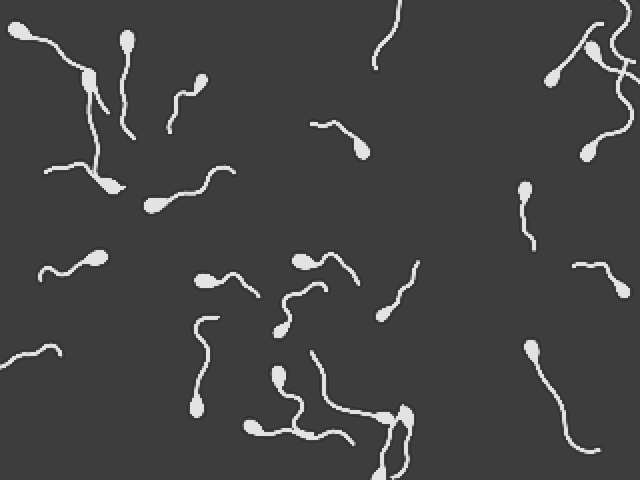
A Shadertoy shader for this pattern:

```glsl
// Scattered swimming cells: pale egg-shaped heads with thin meandering tails
// on a dark ground. Each tail is a chain of segments steered by gradient noise;
// the shapes are sampled on a fine mosaic and blended for a crisp, stepped edge.

const vec3 GROUND = vec3(0.24);
const vec3 CELL = vec3(0.89);
const vec3 RIM = vec3(0.19);

const vec2 GROUPS = vec2(4.0, 3.0);              // loose groups across the canvas
const float SPREAD = 0.30;                       // scatter inside a group
const vec2 HEAD_LENGTH = vec2(0.019, 0.026);     // half length, least and most
const float HEAD_ASPECT = 0.60;
const float HEAD_TAPER = 0.25;
const vec2 TAIL_LENGTH = vec2(0.10, 0.26);
const float TAIL_RADIUS = 0.0041;
const int TAIL_STEPS = 16;
const float WANDER = 3.4;                        // meander of the heading
const float CURL = 1.7;                          // extra bend near the tip
const float NECK_BLEND = 0.006;
const float MOSAIC = 240.0;                      // mosaic rows per canvas height
const float EDGE = 0.0008;
const float RIM_DISTANCE = 0.0046;
const float RIM_WIDTH = 0.0019;
const float SEED = 23.0;
const float TAU = 6.2832;

float hash(vec2 v) {
    vec3 q = fract(v.xyx * 0.1031);
    q += dot(q, q.yzx + 33.33);
    return fract((q.x + q.y) * q.z);
}

// One-dimensional gradient noise, zero at whole numbers
float gradientNoise(float x, float row) {
    float i = floor(x), f = x - i;
    float g0 = 2.0 * hash(vec2(i, row)) - 1.0;
    float g1 = 2.0 * hash(vec2(i + 1.0, row)) - 1.0;
    return mix(g0 * f, g1 * (f - 1.0), f * f * f * (f * (6.0 * f - 15.0) + 10.0));
}

float segmentDistance(vec2 p, vec2 a, vec2 b) {
    vec2 ab = b - a;
    return length(p - a - ab * clamp(dot(p - a, ab) / dot(ab, ab), 0.0, 1.0));
}

// Egg along the x axis, narrowing towards positive x
float headDistance(vec2 q, float halfLength) {
    vec2 r = halfLength * vec2(1.0, HEAD_ASPECT);
    q.y /= 1.0 - HEAD_TAPER * clamp(q.x / halfLength, -1.0, 1.0);
    float k = length(q / r);
    return k * (k - 1.0) / max(length(q / (r * r)), 0.001);
}

float smoothMin(float a, float b, float k) {
    float h = max(k - abs(a - b), 0.0) / k;
    return min(a, b) - 0.25 * k * h * h;
}

float cellDistance(vec2 p, vec2 anchor, float id) {
    float angle = TAU * hash(vec2(id, 1.0));
    float tail = mix(TAIL_LENGTH.x, TAIL_LENGTH.y, hash(vec2(id, 2.0)));
    float halfLength = mix(HEAD_LENGTH.x, HEAD_LENGTH.y, hash(vec2(id, 3.0)));
    float curl = CURL * (2.0 * hash(vec2(id, 4.0)) - 1.0);
    vec2 axis = vec2(cos(angle), sin(angle));
    vec2 scatter = vec2(hash(vec2(id, 5.0)), hash(vec2(id, 6.0))) - 0.5;
    vec2 q = p - (anchor + SPREAD * scatter - 0.4 * tail * axis);

    // Skip cells out of reach
    if (length(q) > tail + halfLength + 0.03) return 1.0;

    q = vec2(dot(q, axis), dot(q, vec2(-axis.y, axis.x)));
    float tailDistance = 1.0;
    vec2 a = vec2(0.8 * halfLength, 0.0);
    for (int i = 0; i < TAIL_STEPS; i++) {
        float s = (float(i) + 0.5) / float(TAIL_STEPS);
        float heading = WANDER * gradientNoise(2.5 * s, id + 60.0) + curl * s * s;
        vec2 b = a + tail / float(TAIL_STEPS) * vec2(cos(heading), sin(heading));
        tailDistance = min(tailDistance, segmentDistance(q, a, b));
        a = b;
    }
    return smoothMin(headDistance(q, halfLength), tailDistance - TAIL_RADIUS, NECK_BLEND);
}

// Nearest cell over all groups, each holding one to four members
float sceneDistance(vec2 p, float aspect) {
    float d = 1.0;
    int columns = int(GROUPS.x);
    for (int g = 0; g < columns * int(GROUPS.y); g++) {
        vec2 anchor = (vec2(g % columns, g / columns) + 0.5) / GROUPS * vec2(aspect, 1.0);
        int members = 1 + g % 3 + (g % 5 == 1 ? 1 : 0);
        for (int m = 0; m < members; m++)
            d = min(d, cellDistance(p, anchor, SEED + float(4 * g + m)));
    }
    return d;
}

void mainImage(out vec4 fragColor, in vec2 fragCoord) {
    float aspect = iResolution.x / iResolution.y;
    vec2 grid = fragCoord / iResolution.y * MOSAIC - 0.5;
    vec2 base = floor(grid), f = grid - base;
    vec2 w = smoothstep(0.2, 0.8, f);

    // Blend the four surrounding mosaic samples
    float coverage = 0.0, d = 0.0;
    for (int i = 0; i < 4; i++) {
        vec2 corner = vec2(i % 2, i / 2);
        float s = sceneDistance((base + corner + 0.5) / MOSAIC, aspect);
        vec2 sharp = mix(1.0 - w, w, corner), even = mix(1.0 - f, f, corner);
        coverage += sharp.x * sharp.y * (1.0 - smoothstep(-EDGE, EDGE, s));
        d += even.x * even.y * s;
    }

    // Thin dark rim just outside each cell
    float rim = 1.0 - smoothstep(0.3 * RIM_WIDTH, RIM_WIDTH, abs(d - RIM_DISTANCE));
    fragColor = vec4(mix(mix(GROUND, RIM, rim), CELL, coverage), 1.0);
}
```
